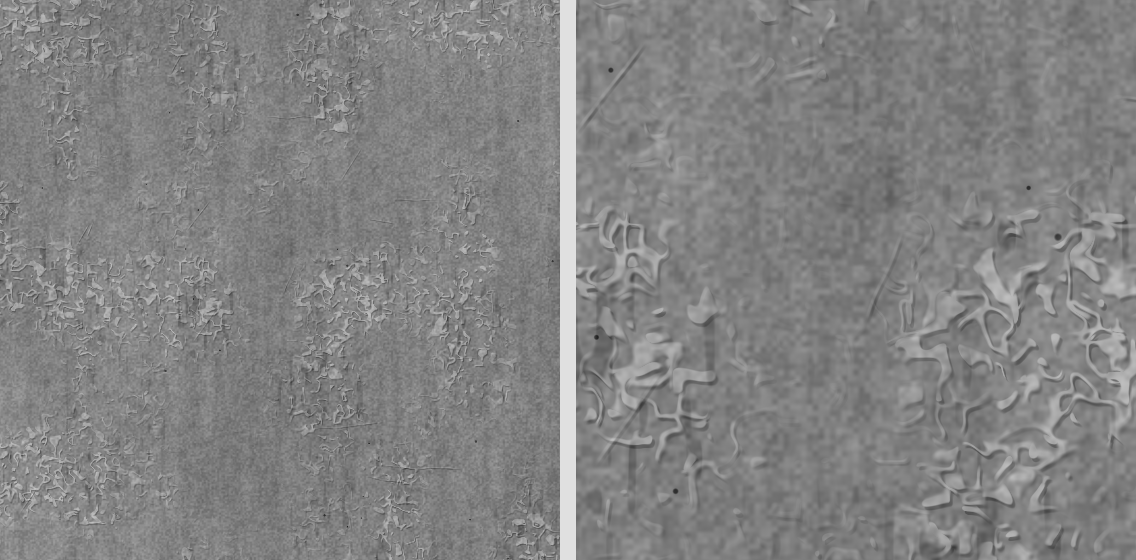
Left, the full canvas; right, a detail of the centre.
This texture is drawn by a WebGL 2 fragment shader. Its source:

```glsl
#version 300 es
precision highp float;
// Worn grey concrete: cloudy tone, vertical streaks, flaking chips, scratches and pits.

uniform vec2 u_resolution;
out vec4 fragColor;

const float BASE_GREY = 0.508;
const float CLOUD_SCALE = 4.0;
const float CLOUD_DEPTH = 0.10;
const float WEAR_SCALE = 7.0;
const vec2 STREAK_SCALE = vec2(75.0, 7.0);
const float STREAK_DEPTH = 0.05;
const float MOTTLE_SCALE = 62.0;
const float MOTTLE_DEPTH = 0.045;
const float GRAIN_SCALE = 290.0;
const float GRAIN_DEPTH = 0.105;
const float RELIEF_SCALE = 125.0;
const float RELIEF_DEPTH = 0.075;
const float CHIP_SCALE = 95.0;
const float CHIP_LIGHT = 0.15;
const float CHIP_SHADE = 0.12;
const vec2 SHADOW_OFFSET = vec2(-0.0016, 0.0022);
const vec2 CRACK_SCALE = vec2(150.0, 38.0);
const float CRACK_DEPTH = 0.10;
const int SCRATCH_COUNT = 16;
const float SCRATCH_WIDTH = 0.0009;
const float SCRATCH_DEPTH = 0.13;
const float PIT_GRID = 22.0;
const float PIT_CHANCE = 0.07;
const float PIT_DEPTH = 0.28;

// Integer hash of a lattice cell, two values from 0 to 1
vec2 hash2(vec2 cell) {
  uvec2 v = uvec2(ivec2(cell)) * 1664525u + 1013904223u;
  v.x += v.y * 1664525u;
  v.y += v.x * 1664525u;
  v ^= v >> 16u;
  v.x += v.y * 1664525u;
  v.y += v.x * 1664525u;
  v ^= v >> 16u;
  return vec2(v >> 8u) / 16777216.0;
}

float noise(vec2 p) {
  vec2 cell = floor(p), f = fract(p);
  f = f * f * (3.0 - 2.0 * f);
  float low = mix(hash2(cell).x, hash2(cell + vec2(1, 0)).x, f.x);
  float high = mix(hash2(cell + vec2(0, 1)).x, hash2(cell + vec2(1, 1)).x, f.x);
  return mix(low, high, f.y);
}

float fbm(vec2 p) {
  float sum = 0.0, amplitude = 0.533;
  for (int i = 0; i < 4; i++) {
    sum += amplitude * noise(p);
    p = mat2(0.8, 0.6, -0.6, 0.8) * p * 2.03 + 17.3;
    amplitude *= 0.5;
  }
  return sum;
}

// Uneven surface height for side lighting
float relief(vec2 uv) {
  vec2 p = uv * RELIEF_SCALE;
  return 0.65 * noise(p + 31.0) + 0.35 * noise(p * 2.1 + 57.0);
}

// Small curled flakes: broken ridges plus a few solid specks
float chips(vec2 uv, float wear) {
  vec2 p = uv * CHIP_SCALE;
  p += 1.3 * vec2(noise(p * 0.8 + 11.0), noise(p * 0.8 + 73.0));
  float ridge = 1.0 - smoothstep(0.03, 0.16, abs(noise(p) - 0.5));
  float gate = smoothstep(0.50, 0.72, noise(p * 0.62 + 41.0) + 0.22 * (wear - 0.5));
  float speck = smoothstep(0.76, 0.90, noise(p * 1.25 + 97.0) + 0.06 * wear);
  return max(ridge * gate, speck) * mix(0.16, 1.0, wear);
}

// Fine scored lines, steep or nearly level, each with a light rim
float scratches(vec2 uv) {
  float tone = 0.0;
  vec2 bent = uv + 0.006 * (noise(uv * 35.0) - 0.5);
  for (int i = 0; i < SCRATCH_COUNT; i++) {
    vec2 seed = hash2(vec2(i, 211));
    vec2 shape = hash2(vec2(i, 307));
    bool steep = i % 2 == 0;
    float angle = steep ? mix(0.9, 1.25, shape.x) : mix(-0.15, 0.25, shape.x);
    float halfLength = steep ? mix(0.015, 0.045, shape.y) : mix(0.015, 0.09, shape.y * shape.y);
    vec2 along = vec2(cos(angle), sin(angle));
    vec2 d = bent - seed;
    float t = dot(d, along);
    float side = dot(d, vec2(-along.y, along.x));
    float fade = 1.0 - smoothstep(0.5, 1.0, abs(t) / halfLength);
    fade *= 0.35 + 0.65 * noise(vec2(t * 110.0 + 50.0, float(i)));
    float groove = 1.0 - smoothstep(0.3, 1.7, abs(side) / SCRATCH_WIDTH);
    float rim = 1.0 - smoothstep(0.3, 1.7, abs(side / SCRATCH_WIDTH - 2.2));
    tone += fade * (0.6 * rim - groove);
  }
  return tone;
}

// Sparse round holes, one at most in each grid cell
float pits(vec2 uv) {
  vec2 cell = floor(uv * PIT_GRID);
  vec2 centre = 0.2 + 0.6 * hash2(cell + 503.0);
  vec2 kind = hash2(cell + 907.0);
  float radius = mix(0.03, 0.055, kind.y);
  float hole = 1.0 - smoothstep(0.5, 1.2, length(fract(uv * PIT_GRID) - centre) / radius);
  return hole * step(kind.x, PIT_CHANCE);
}

void main() {
  vec2 uv = gl_FragCoord.xy / u_resolution.y;

  // Broad tone and the patches where the surface has worn
  float cloud = fbm(uv * CLOUD_SCALE + 5.0) - 0.5;
  float wear = smoothstep(0.38, 0.68, fbm(uv * WEAR_SCALE * vec2(1.2, 0.9) + 23.0));
  float streak = noise(uv * STREAK_SCALE + 3.0) - 0.5;
  float mottle = noise(uv * MOTTLE_SCALE + 19.0) - 0.5;
  float grain = noise(uv * GRAIN_SCALE + 7.0) - 0.5;

  // Side light, flakes with shadows, and broken vertical cracks
  float slope = relief(uv) - relief(uv + SHADOW_OFFSET);
  float chip = chips(uv, wear);
  float shadow = chips(uv + SHADOW_OFFSET, wear) * (1.0 - chip);
  float crack = smoothstep(0.72, 0.92, noise(uv * CRACK_SCALE + 61.0)) * mix(0.25, 1.0, wear);

  float grey = BASE_GREY + CLOUD_DEPTH * cloud + STREAK_DEPTH * streak;
  grey += MOTTLE_DEPTH * mottle + GRAIN_DEPTH * grain;
  grey += RELIEF_DEPTH * slope * mix(0.7, 1.3, wear);
  grey += CHIP_LIGHT * chip - CHIP_SHADE * shadow - CRACK_DEPTH * crack;
  grey += SCRATCH_DEPTH * scratches(uv) - PIT_DEPTH * pits(uv);
  fragColor = vec4(vec3(clamp(grey, 0.0, 1.0)), 1.0);
}
```
